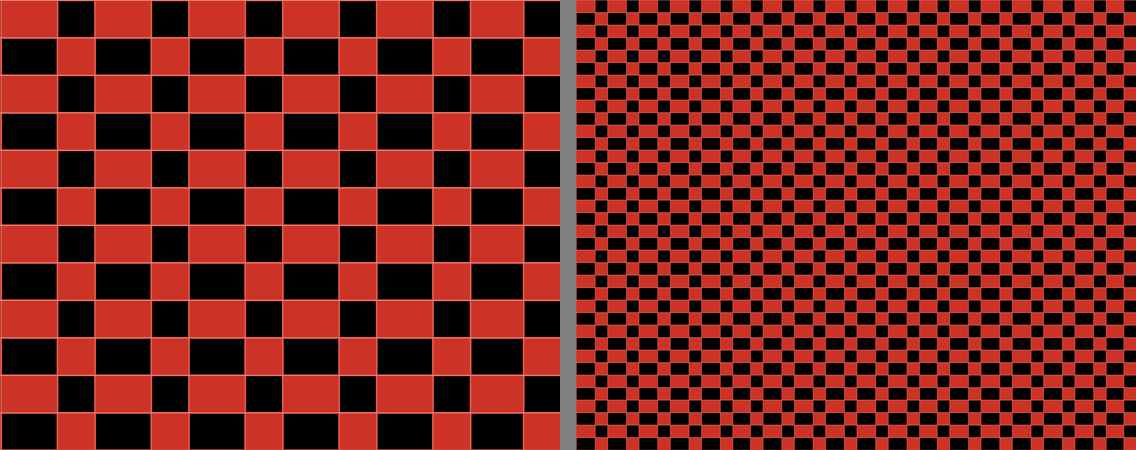
Left, the tile; right, the same tile 3 across and 3 down.
Write a Shadertoy shader that draws this pattern.

```glsl
// Red and black checker of alternating wide and narrow columns, ruled with
// thin pale lines. Signed distances to the column and row edges give both the
// checker parity and the lines; every edge is box-filtered over one pixel.

const vec2  REPEATS    = vec2(6.0);            // tiles across and down
const float TILE_WIDTH = 0.16764;              // full column pair, of canvas width
const float WIDE_SHARE = 0.6;                  // wide column's part of a pair
const vec2  ORIGIN     = vec2(0.0021, -0.0008);// grid shift, of canvas size
const float LINE_HALF  = 0.00135;              // pale line, of canvas height
const float HALO_HALF  = 0.0020;               // red fringe, of canvas height

const vec3 BLACK      = vec3(0.005, 0.0, 0.0);
const vec3 RED        = vec3(0.80, 0.20, 0.15);
const vec3 COLUMN_INK = vec3(0.88, 0.40, 0.35);
const vec3 ROW_INK    = vec3(0.92, 0.50, 0.45);

// Signed distance to the edges of a repeating band, positive inside it.
float bandDistance(float x, float period, float start, float width) {
    float fromCentre = mod(x - start - 0.5 * width + 0.5 * period, period) - 0.5 * period;
    return 0.5 * width - abs(fromCentre);
}

// Pixel coverage of the half-plane d > 0.
float inside(float d, float pixel) {
    return clamp(d / pixel + 0.5, 0.0, 1.0);
}

// Pixel coverage of a stroke along d = 0.
float stroke(float d, float halfWidth, float pixel) {
    return inside(d + halfWidth, pixel) - inside(d - halfWidth, pixel);
}

void mainImage(out vec4 fragColor, in vec2 fragCoord) {
    float pixel = 1.0 / iResolution.y;
    float aspect = iResolution.x / iResolution.y;
    vec2 p = fract(fragCoord / iResolution.xy - ORIGIN);

    // The last wide column is trimmed so that whole tiles close the width.
    float trim = REPEATS.x * TILE_WIDTH - 1.0;
    p.x += trim * step((REPEATS.x - 0.7) * TILE_WIDTH, p.x);

    // Distances in canvas heights: wide columns and upper rows are positive.
    float rowPair = 1.0 / REPEATS.y;
    float column = aspect * bandDistance(p.x, TILE_WIDTH, 0.0, WIDE_SHARE * TILE_WIDTH);
    float row = bandDistance(p.y, rowPair, 0.5 * rowPair, 0.5 * rowPair);

    // Checker: red where column and row agree.
    float wide = inside(column, pixel);
    float upper = inside(row, pixel);
    vec3 color = mix(BLACK, RED, mix(1.0 - wide, wide, upper));

    // Red fringe, then the pale rules with rows on top.
    float halo = max(stroke(column, HALO_HALF, pixel), stroke(row, HALO_HALF, pixel));
    color = mix(color, RED, halo);
    color = mix(color, COLUMN_INK, stroke(column, LINE_HALF, pixel));
    color = mix(color, ROW_INK, stroke(row, LINE_HALF, pixel));

    fragColor = vec4(color, 1.0);
}
```
